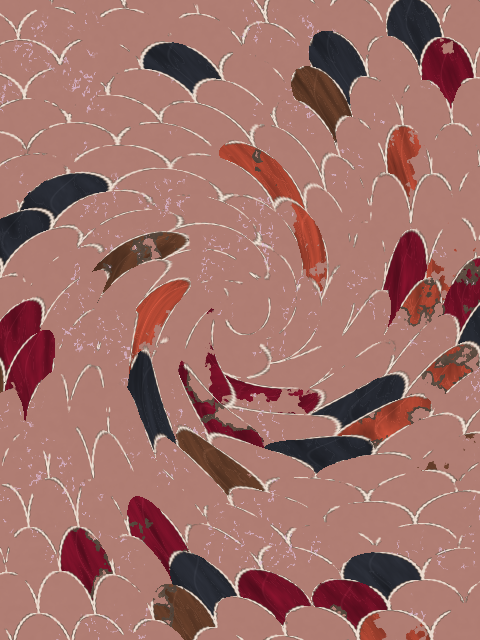
A WebGL 1 fragment shader for this pattern:

```glsl
precision highp float;
// Swirled fish-scale lattice with worn beaded seams and scattered torn enamel tiles.
uniform vec2 u_resolution;

#define ACROSS 7.4         // scales across the canvas width
#define STRETCH 1.1        // height of a scale relative to its width
#define CENTER vec2(0.495, 0.665)
#define TWIST 3.8          // swirl angle at the centre, radians
#define TWIST_REACH 0.19   // swirl falloff, in canvas widths
#define SEAM 0.021         // seam half width, in scale widths
#define TILE_CHANCE 0.28
#define CLAY vec3(0.69, 0.49, 0.45)
#define CREAM vec3(0.93, 0.87, 0.82)
#define UMBER vec3(0.33, 0.27, 0.23)

float hash(vec2 p) {
  vec3 q = fract(vec3(p.xyx) * 0.1031);
  q += dot(q, q.yzx + 33.33);
  return fract((q.x + q.y) * q.z);
}

float noise(vec2 p) {
  vec2 i = floor(p), f = fract(p);
  f = f * f * (3.0 - 2.0 * f);
  return mix(mix(hash(i), hash(i + vec2(1, 0)), f.x),
             mix(hash(i + vec2(0, 1)), hash(i + vec2(1, 1)), f.x), f.y);
}

float fbm(vec2 p) {
  float sum = 0.0, amp = 0.5;
  for (int i = 0; i < 5; i++) {
    sum += amp * noise(p);
    p = mat2(1.6, 1.2, -1.2, 1.6) * p + 7.3;
    amp *= 0.5;
  }
  return sum;
}

// Rotation that fades with distance from the centre.
vec2 swirl(vec2 p, out float shear) {
  float r = length(p);
  float a = TWIST * exp(-r / TWIST_REACH);
  shear = a * r / TWIST_REACH;
  float c = cos(a), s = sin(a);
  return mat2(c, s, -s, c) * p;
}

// Signed distance to the nearest dome; also gives scale id, local point and arc angle.
float scaleCell(vec2 q, out vec2 id, out vec2 local, out float arc) {
  float row = floor(q.y * 2.0);
  float shift = 0.5 * mod(row, 2.0);
  float col = floor(q.x - shift + 0.5);
  local = q - vec2(col + shift, row * 0.5);
  id = vec2(col + shift, row);
  arc = atan(local.x, local.y);
  float d = length(local) - 0.5;
  if (d > 0.0) {
    vec2 up = vec2(local.x < 0.0 ? -0.5 : 0.5, 0.5);
    local -= up;
    id += vec2(up.x, 1.0);
  }
  return d;
}

// Enamel colour with folds and pale veins.
vec3 enamel(float kind, vec2 local, float seed) {
  vec3 dye = vec3(0.42, 0.06, 0.14);
  if (kind > 0.38) dye = vec3(0.14, 0.15, 0.18);
  if (kind > 0.62) dye = vec3(0.62, 0.25, 0.18);
  if (kind > 0.84) dye = vec3(0.36, 0.22, 0.15);
  float fold = fbm(vec2(local.x * 7.0 + local.y * 3.0, local.y * 2.0) + seed * 50.0);
  float crease = abs(local.x + 0.12 * sin(local.y * 6.0 + seed * 6.0));
  float vein = smoothstep(0.025, 0.0, crease) + smoothstep(0.02, 0.0, abs(fold - 0.48));
  return dye * (0.65 + 0.75 * fold) + 0.09 * vein * (dye + 0.25);
}

void main() {
  vec2 uv = gl_FragCoord.xy / u_resolution.x;
  float shear;
  vec2 q = swirl(uv - CENTER, shear) * ACROSS / vec2(1.0, STRETCH) + vec2(20.2, 20.3);
  float aa = 0.7 * ACROSS * (1.0 + 0.6 * shear) / u_resolution.x;

  vec2 id, local;
  float arc;
  float d = scaleCell(q, id, local, arc);
  float seed = hash(id * 2.0 + 3.0), kind = hash(id * 2.0 + 41.0);
  float grain = fbm(uv * 75.0);
  float wear = fbm(uv * 17.0 + 9.0);
  vec3 color = CLAY + 0.015 * (grain - 0.5);

  // Torn tiles, with exposed umber along the tears
  float tile = step(seed, TILE_CHANCE);
  float whole = (kind > 0.38 && kind < 0.62) ? 0.35 : 0.24 * hash(id * 2.0 + 77.0);
  float cover = 0.35 * fbm(q * 3.0 + seed * 30.0) + 0.65 * wear + 0.2 * (grain - 0.5) + whole;
  float paint = smoothstep(0.53, 0.55, cover);
  float under = smoothstep(0.475, 0.49, cover) * step(0.45, hash(id * 2.0 + 19.0));
  color = mix(color, UMBER * (0.8 + 0.5 * grain), tile * under);
  color = mix(color, enamel(kind, local, seed), tile * paint);

  // Beaded seams, broken and tapering
  float broken = smoothstep(0.39, 0.51, fbm(uv * 22.0 + 31.0) + 0.08 * tile * paint);
  float bead = 0.82 + 0.18 * cos(arc * 44.0);
  float width = SEAM * broken * bead * (0.55 + 0.6 * abs(sin(arc)));
  float edge = abs(d);
  float visible = smoothstep(0.02, 0.2, broken);
  float rim = 1.0 - smoothstep(-aa, aa, edge - width - 0.010);
  color = mix(color, UMBER, rim * visible * smoothstep(0.40, 0.56, grain + 0.12 * tile));
  float line = 1.0 - smoothstep(-aa, aa, edge - width);
  color = mix(color, CREAM + 0.1 * (grain - 0.5), line * visible);

  // Lilac scratches beside the seams
  float patchy = smoothstep(0.56, 0.62, fbm(uv * 11.0 + 63.0));
  float scratch = smoothstep(0.035, 0.0, abs(fbm(uv * vec2(38.0, 30.0) + 5.0) - 0.5));
  float flecks = scratch * patchy * smoothstep(0.48, 0.56, noise(uv * 190.0));
  color = mix(color, vec3(0.86, 0.73, 0.83), 0.8 * flecks * (1.0 - tile * paint));

  gl_FragColor = vec4(color, 1.0);
}
```
